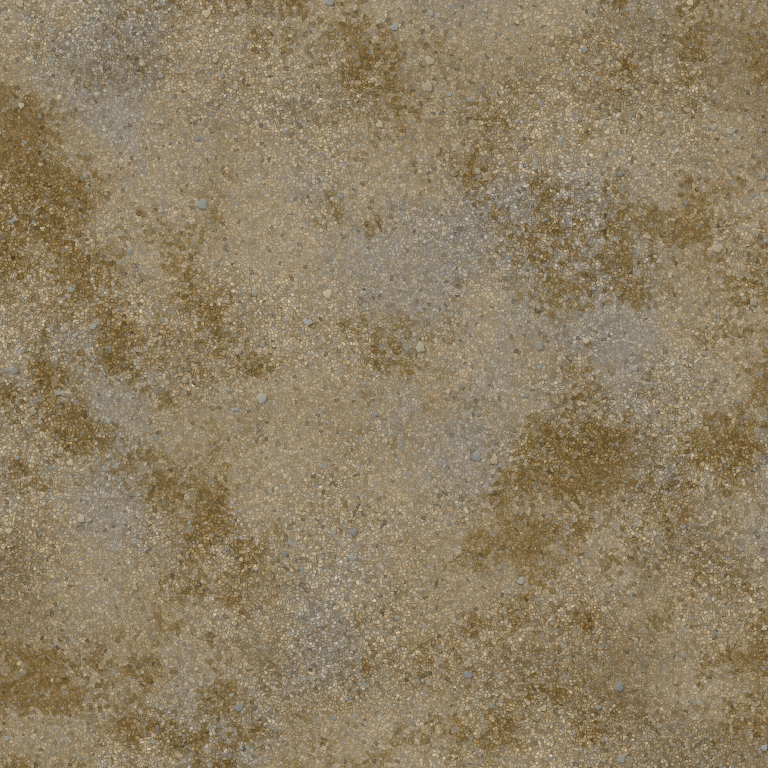
This texture is drawn by a WebGL 2 fragment shader. Its source:

```glsl
#version 300 es
precision highp float;
// Weathered sandy gravel: fine packed grains, ochre stains, grey dust and loose pebbles.

uniform vec2 u_resolution;
out vec4 fragColor;

const vec3 SAND  = vec3(0.600, 0.535, 0.425);
const vec3 PALE  = vec3(0.665, 0.605, 0.510);
const vec3 GREY  = vec3(0.575, 0.548, 0.500);
const vec3 OCHRE = vec3(0.475, 0.385, 0.225);
const vec3 EARTH = vec3(0.470, 0.400, 0.285);
const vec3 SLATE = vec3(0.590, 0.600, 0.590);
const vec3 CREAM = vec3(0.730, 0.675, 0.560);

float hash(vec2 p) {
    vec3 q = fract(vec3(p.xyx) * 0.1031);
    q += dot(q, q.yzx + 33.33);
    return fract((q.x + q.y) * q.z);
}

vec2 hash2(vec2 p) {
    return vec2(hash(p), hash(p + 71.7));
}

float valueNoise(vec2 p) {
    vec2 cell = floor(p), f = fract(p);
    f = f * f * (3.0 - 2.0 * f);
    float low = mix(hash(cell), hash(cell + vec2(1, 0)), f.x);
    float high = mix(hash(cell + vec2(0, 1)), hash(cell + vec2(1, 1)), f.x);
    return mix(low, high, f.y);
}

float fbm(vec2 p) {
    float sum = 0.0, weight = 0.5;
    for (int i = 0; i < 5; i++) {
        sum += weight * valueNoise(p);
        p = mat2(1.6, 1.2, -1.2, 1.6) * p + 17.3;
        weight *= 0.5;
    }
    return sum / 0.97;
}

// Nearest grain: xy = its cell, z = closeness to its border (0 at the border)
vec3 grainCell(vec2 p) {
    vec2 base = floor(p), nearest = base;
    float first = 9.0, second = 9.0;
    for (int y = -1; y <= 1; y++)
    for (int x = -1; x <= 1; x++) {
        vec2 cell = base + vec2(x, y);
        float d = length(cell + hash2(cell) - p);
        if (d < first) {
            second = first;
            first = d;
            nearest = cell;
        } else {
            second = min(second, d);
        }
    }
    return vec3(nearest, second - first);
}

// Ground tone, with stains broken up along single grains by "jitter"
vec3 groundColour(vec2 uv, float jitter) {
    float ragged = (jitter - 0.5) * 0.16;
    float stain = fbm(uv * 7.0 + 3.1) * 0.55 + fbm(uv * 21.0 + 40.0) * 0.45;
    float dust = fbm(uv * vec2(7.0, 4.5) + 60.0);
    float damp = fbm(uv * vec2(5.0, 8.0) + 91.0);
    vec3 colour = mix(SAND, PALE, 0.4 * smoothstep(0.40, 0.65, fbm(uv * 11.0 + 25.0)));
    colour = mix(colour, GREY, 0.75 * smoothstep(0.46, 0.70, dust + ragged * 0.5));
    colour = mix(colour, EARTH, 0.5 * smoothstep(0.52, 0.76, damp + ragged));
    return mix(colour, OCHRE, 0.78 * smoothstep(0.51, 0.70, stain + ragged));
}

// Brightness and hue shift of one layer of rounded grains
vec3 grainShade(vec3 grain, float strength) {
    float tone = hash(grain.xy + 13.0) + hash(grain.xy + 29.0) - 1.0;
    float warmth = hash(grain.xy + 47.0) - 0.5;
    float dome = smoothstep(0.0, 0.55, grain.z);
    return strength * (vec3(0.24 * tone * (0.3 + 0.7 * dome) + 0.20 * dome - 0.11)
        + warmth * vec3(0.04, 0.0, -0.07));
}

// Scattered angular pebbles, each with a lit side and a contact shadow
vec3 addPebbles(vec3 colour, vec2 uv, float density, float share, float softness) {
    vec2 p = uv * density, base = floor(p);
    for (int y = -1; y <= 1; y++)
    for (int x = -1; x <= 1; x++) {
        vec2 cell = base + vec2(x, y), seed = cell + density;
        if (hash(seed + 5.0) > share) continue;
        vec2 d = p - cell - 0.2 - 0.6 * hash2(seed);
        float size = mix(0.10, 0.23, pow(hash(seed + 9.0), 2.5));
        float turn = 6.2832 * hash(seed + 15.0);
        vec2 local = mat2(cos(turn), -sin(turn), sin(turn), cos(turn)) * d;
        local.y *= mix(1.0, 1.6, hash(seed + 21.0));
        float angle = atan(local.y, local.x);
        float rim = size * (1.0 + 0.14 * sin(3.0 * angle + turn) + 0.08 * sin(5.0 * angle));
        float dist = length(local) - rim;
        float edge = softness * density;
        float shadow = 1.0 - smoothstep(-edge, 0.06, dist + dot(d, vec2(-0.15, 0.25)));
        float body = 1.0 - smoothstep(-edge, edge, dist);
        vec3 stone = mix(SLATE, CREAM, smoothstep(0.3, 0.7, hash(seed + 33.0)));
        stone *= 0.88 + 0.20 * hash(seed + 39.0) + 0.08 * dot(d, vec2(-0.5, 0.8)) / size;
        colour = mix(colour, colour * 0.76, shadow);
        colour = mix(colour, stone, 0.85 * body);
    }
    return colour;
}

void main() {
    float side = min(u_resolution.x, u_resolution.y);
    vec2 uv = gl_FragCoord.xy / side;
    float softness = max(0.0007, 0.7 / side);

    // Two sizes of packed grains
    vec2 bent = uv + 0.004 * vec2(valueNoise(uv * 90.0), valueNoise(uv * 90.0 + 8.0));
    vec3 fine = grainCell(bent * 245.0);
    vec3 coarse = grainCell(mat2(0.8, 0.6, -0.6, 0.8) * bent * 150.0 + 137.0);

    // Dust smooths the relief in places
    float relief = mix(0.65, 1.05, smoothstep(0.35, 0.62, fbm(uv * 7.0 + 120.0)));
    vec3 colour = groundColour(uv, hash(coarse.xy + 3.0));
    colour += grainShade(fine, 0.58 * relief) + grainShade(coarse, 0.30 * relief);

    // Sparse dark chips and blue-grey grains
    float chip = hash(fine.xy + 83.0);
    colour = mix(colour, SLATE * 0.88, 0.5 * step(0.95, chip));
    colour *= 1.0 - 0.20 * step(chip, 0.03);

    colour = addPebbles(colour, uv, 68.0, 0.14, softness);
    colour = addPebbles(colour, uv + 0.37, 32.0, 0.08, softness);
    fragColor = vec4(clamp(colour, 0.0, 1.0), 1.0);
}
```
